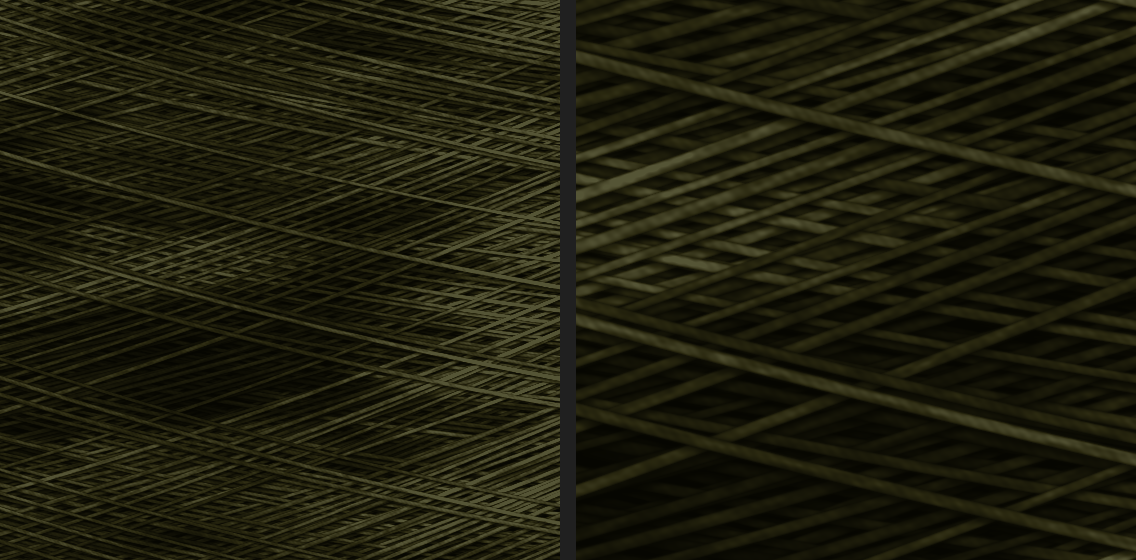
Left: the whole. Right: its middle third, enlarged.
Give the GLSL for this texture, as a WebGL 2 fragment shader.

```glsl
#version 300 es
precision highp float;

uniform vec2 u_resolution;
out vec4 fragColor;

const int LAYERS = 13;

float hash(vec2 p) {
  vec3 q = fract(vec3(p.xyx) * vec3(0.1031, 0.1030, 0.0973));
  q += dot(q, q.yzx + 33.33);
  return fract((q.x + q.y) * q.z);
}

float valueNoise(vec2 p) {
  vec2 cell = floor(p);
  vec2 f = fract(p);
  f = f * f * (3.0 - 2.0 * f);
  float low = mix(hash(cell), hash(cell + vec2(1.0, 0.0)), f.x);
  float high = mix(hash(cell + vec2(0.0, 1.0)), hash(cell + vec2(1.0, 1.0)), f.x);
  return mix(low, high, f.y);
}

// Near-black olive through moss to a pale grey-green
vec3 oliveRamp(float tone) {
  vec3 dark = vec3(0.022, 0.022, 0.002);
  vec3 moss = vec3(0.165, 0.158, 0.062);
  vec3 pale = vec3(0.335, 0.332, 0.212);
  vec3 lower = mix(dark, moss, clamp(tone * 2.0, 0.0, 1.0));
  return mix(lower, pale, clamp(tone * 2.0 - 1.0, 0.0, 1.0));
}

// Diamond-shaped hollows and mounds left by the crossing windings
float hollowPattern(vec2 p) {
  vec2 skew = vec2(p.y - 0.25 * p.x, p.y + 0.25 * p.x);
  float broad = valueNoise(skew * 9.0 + 5.0);
  float small = valueNoise(skew * 24.0 + 31.0);
  return smoothstep(0.25, 0.75, 0.62 * broad + 0.38 * small);
}

// Rounded yarn with faint twist and uneven fibres
float yarnTone(float across, float along, float halfWidth, float seed) {
  float s = clamp(across / halfWidth, -1.0, 1.0);
  float body = 0.35 + 0.68 * sqrt(1.0 - s * s) + 0.12 * s;
  float twist = sin(6.2832 * (along / 0.008 + across / 0.009));
  float fibre = valueNoise(vec2(along * 85.0, seed * 91.0 + across * 300.0));
  return body * (1.0 + 0.05 * twist) * (0.74 + 0.52 * fibre);
}

// Lays one family of nearly parallel yarns over the tone beneath it
float windLayer(float tone, vec2 p, float layer, float depth, float light, float soft) {
  float rising = mod(layer, 2.0);
  float slope = mix(-0.27, 0.25, rising) + 0.10 * (hash(vec2(layer, 7.0)) - 0.5);
  float spacing = mix(0.0088, 0.0210, depth);
  float density = mix(0.74, 0.38, depth);
  float localSlope = slope + 0.13 * p.x;
  float flatten = inversesqrt(1.0 + localSlope * localSlope);
  float lane = (p.y - slope * p.x - 0.065 * p.x * p.x) / spacing + 100.0 + layer * 0.37;

  for (int k = -1; k <= 1; k++) {
    float id = floor(lane) + float(k);
    vec2 key = vec2(id, layer * 17.0 + 3.0);
    float random = hash(key);
    float cluster = valueNoise(vec2(id * 0.20, layer * 13.0));
    float present = step(mix(random, cluster, 0.62), density * 0.75 + 0.11);

    // Small offsets and tilts make neighbours cross
    float shift = 0.6 * (hash(key + 41.0) - 0.5);
    float tilt = 1.6 * (hash(key + 83.0) - 0.5) * (p.x - 0.5);
    float across = (lane - id - 0.5 - shift - tilt) * spacing * flatten;
    float halfWidth = mix(0.0027, 0.0042, hash(key + 19.0));

    // Contact shadow falls slightly below the yarn
    float reach = abs(across + 0.45 * halfWidth) / halfWidth;
    float shadow = 1.0 - smoothstep(0.6, 2.3, reach);
    tone *= 1.0 - 0.60 * present * shadow;

    float cover = 1.0 - smoothstep(halfWidth - soft, halfWidth + soft, abs(across));
    float shade = mix(0.30, 0.70, depth) * mix(0.65, 1.28, hash(key + 59.0));
    float yarn = shade * light * yarnTone(across, p.x / flatten, halfWidth, random);
    tone = mix(tone, yarn, cover * present);
  }
  return tone;
}

void main() {
  vec2 p = gl_FragCoord.xy / u_resolution.y;
  float soft = max(0.0013, 0.8 / u_resolution.y);

  // Light gathers on the right flank, with a dim band left of centre
  float flank = smoothstep(0.45, 1.0, p.x);
  float light = 0.84 + 0.70 * flank;
  light += 0.16 * (1.0 - smoothstep(0.0, 0.35, p.x));
  light *= 0.76 + 0.48 * valueNoise(p * vec2(3.0, 6.0) + 11.0);

  // Hollows darken the buried yarns and spare the outermost
  float hollow = mix(0.22, 1.50, max(hollowPattern(p), 0.35 * flank));
  float tone = 0.0;
  for (int i = 0; i < LAYERS; i++) {
    float depth = float(i) / float(LAYERS - 1);
    float exposure = mix(hollow, 1.0, 0.75 * depth * depth);
    tone = windLayer(tone, p, float(i), depth, light * exposure, soft);
  }

  // Fine lint over the whole surface
  tone *= 0.94 + 0.12 * valueNoise(p * vec2(260.0, 380.0));
  fragColor = vec4(oliveRamp(tone), 1.0);
}
```
